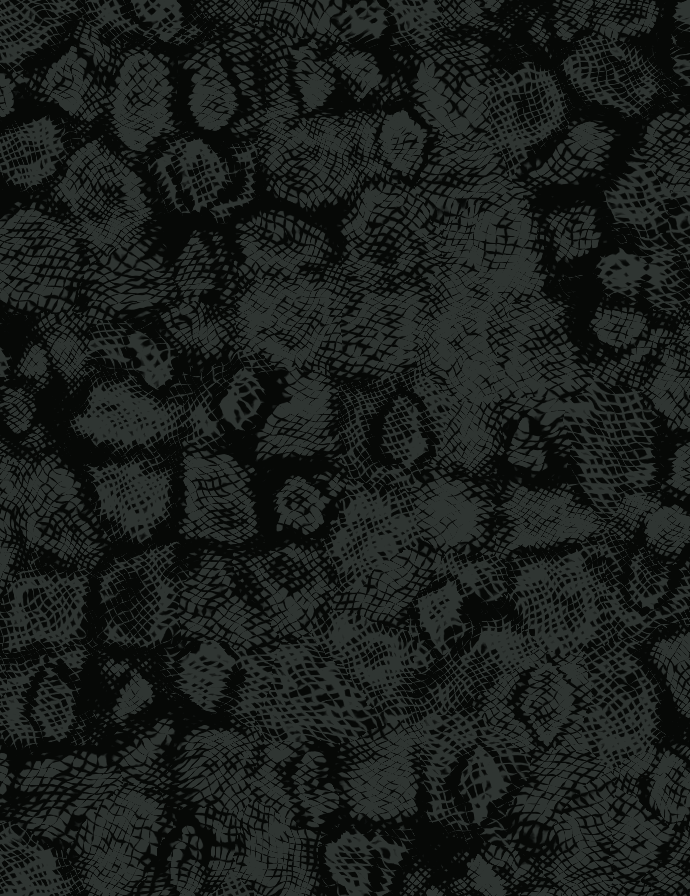
Reproduce this pattern procedurally as a Shadertoy shader.

```glsl
const vec3 INK = vec3(0.022, 0.030, 0.024);
const vec3 SLATE = vec3(0.186, 0.208, 0.197);
const float PLATES_PER_HEIGHT = 10.5;
const vec2 SCALE_SIZE = vec2(0.0116, 0.0102);

struct Plate {
    vec2 id;
    vec2 offset;  // from the plate centre, in plate units
    float edge;   // zero on the border between two plates
};

vec2 hash2(vec2 p) {
    vec3 h = fract(p.xyx * vec3(0.1031, 0.1030, 0.0973));
    h += dot(h, h.yzx + 33.33);
    return fract((h.xx + h.yz) * h.zy);
}

float noise(vec2 p) {
    vec2 i = floor(p), f = fract(p);
    f = f * f * (3.0 - 2.0 * f);
    float low = mix(hash2(i).x, hash2(i + vec2(1, 0)).x, f.x);
    float high = mix(hash2(i + vec2(0, 1)).x, hash2(i + vec2(1, 1)).x, f.x);
    return mix(low, high, f.y);
}

// Layered noise centred on zero
float fbm(vec2 p) {
    float sum = 0.0, amp = 0.5;
    for (int i = 0; i < 4; i++) {
        sum += amp * (noise(p) - 0.5);
        p = mat2(1.6, 1.2, -1.2, 1.6) * p + 7.3;
        amp *= 0.55;
    }
    return sum;
}

vec2 warp(vec2 p, float freq, float amount) {
    return p + amount * vec2(fbm(p * freq), fbm(p * freq + 41.7));
}

mat2 rotation(float angle) {
    float c = cos(angle), s = sin(angle);
    return mat2(c, s, -s, c);
}

// Nearest cell of a jittered grid
Plate nearestPlate(vec2 p) {
    vec2 base = floor(p);
    Plate plate = Plate(base, vec2(0), 0.0);
    float first = 9.0, second = 9.0;
    for (int y = -1; y <= 1; y++) {
        for (int x = -1; x <= 1; x++) {
            vec2 id = base + vec2(x, y);
            vec2 offset = p - id - 0.1 - 0.8 * hash2(id);
            float dist = length(offset);
            if (dist < first) {
                second = first;
                first = dist;
                plate.id = id;
                plate.offset = offset;
            } else {
                second = min(second, dist);
            }
        }
    }
    plate.edge = second - first;
    return plate;
}

float band(float x, float centre, float width) {
    float t = (x - centre) / width;
    return exp(-t * t);
}

// Leaf-shaped ring: dark outline with a pale inner margin
float leafRing(vec2 offset) {
    float leaf = abs(offset.x) / 0.25 + pow(offset.y / 0.46, 2.0);
    return 0.75 * band(leaf, 1.3, 0.28) - 0.35 * band(leaf, 0.8, 0.2);
}

// Diamond mesh: xy = scale id, z = 0 at the scale centre, 1 on its outline
vec3 scaleMesh(vec2 p) {
    vec2 q = vec2(p.x + p.y, p.x - p.y);
    vec2 f = abs(fract(q) - 0.5) * 2.0;
    float box = max(f.x, f.y);
    return vec3(floor(q), box * box);
}

// Share of ink: rims, rings, broad blotches and fine raggedness
float inkShare(vec2 p, Plate plate, vec2 seed) {
    float rimStrength = smoothstep(-0.2, 0.2, fbm(p * 9.0 + 3.1));
    float rim = 0.75 * rimStrength * (1.0 - smoothstep(0.06, 0.3, plate.edge));
    float halo = 0.32 * band(plate.edge, 0.36, 0.12);
    float ring = step(0.62, seed.x) * leafRing(plate.offset);
    float blotch = 0.9 * fbm(p * 14.0) + 1.0 * fbm(p * vec2(55.0, 70.0) + 17.0);
    float grain = 0.5 * (noise(p * 170.0) - 0.5);
    return 0.46 + 0.24 * (seed.y - 0.5) + rim - halo + ring + blotch + grain;
}

void mainImage(out vec4 fragColor, in vec2 fragCoord) {
    float pixel = 1.0 / iResolution.y;
    vec2 p = fragCoord * pixel;

    // Curved plates, each with its own kind of skin
    Plate plate = nearestPlate(warp(p, 22.0, 0.035) * PLATES_PER_HEIGHT);
    vec2 seed = hash2(plate.id + 19.0);
    vec2 kind = hash2(plate.id + 63.0);

    // Scales bend with the flow and stretch into dashes on some plates
    vec2 stretch = vec2(mix(0.9, 1.7, kind.x * kind.x), 1.0);
    vec2 flow = rotation((kind.y - 0.5) * 0.9) * warp(p, 9.0, 0.06);
    vec3 mesh = scaleMesh(flow / (SCALE_SIZE * stretch));

    // Ink fills the outlines first, or the scale centres on spotted plates
    float fillOrder = kind.y > 0.68 ? 1.0 - mesh.z : mesh.z;
    float share = inkShare(p, plate, seed);
    share += 0.3 * (hash2(mesh.xy).x - 0.5);

    float softness = 0.14 + 1.1 * pixel / SCALE_SIZE.y;
    float ink = smoothstep(-softness, softness, share + fillOrder - 1.0);
    fragColor = vec4(mix(SLATE, INK, ink), 1.0);
}
```
